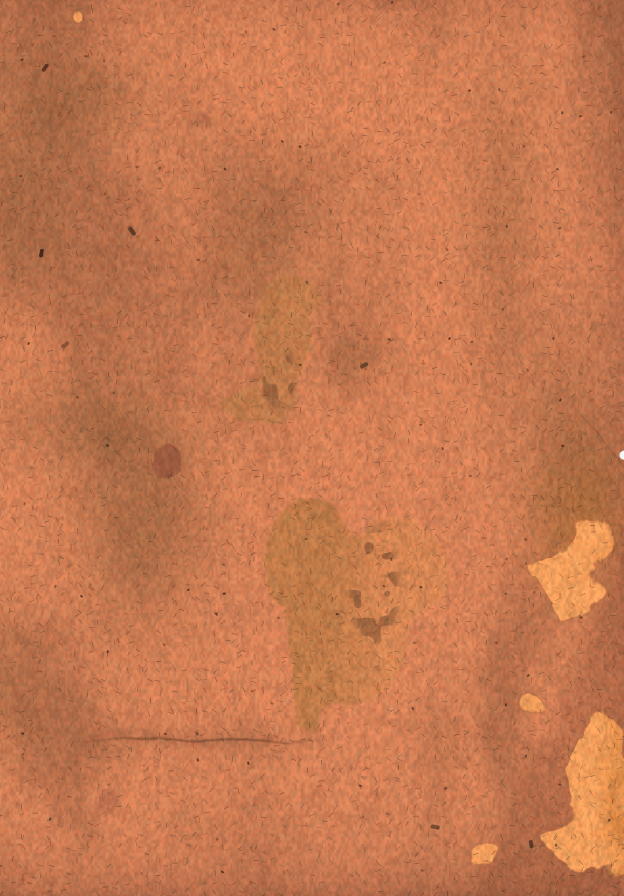
A Shadertoy shader for this texture:

```glsl
float hash(vec2 p) {
    vec3 q = fract(vec3(p.xyx) * 0.1031);
    q += dot(q, q.yzx + 33.33);
    return fract((q.x + q.y) * q.z);
}

float noise(vec2 p) {
    vec2 i = floor(p), f = fract(p);
    f = f * f * (3.0 - 2.0 * f);
    return mix(mix(hash(i), hash(i + vec2(1, 0)), f.x),
               mix(hash(i + vec2(0, 1)), hash(i + vec2(1, 1)), f.x), f.y);
}

float fbm(vec2 p) {
    float sum = 0.0, amp = 0.5;
    for (int i = 0; i < 5; i++) {
        sum += amp * noise(p);
        p = mat2(1.6, 1.2, -1.2, 1.6) * p + 17.3;
        amp *= 0.5;
    }
    return sum;
}

float oval(vec2 p, vec2 center, vec2 radius) {
    return (length((p - center) / radius) - 1.0) * min(radius.x, radius.y);
}

float cloud(vec2 p, vec2 center, vec2 radius) {
    vec2 q = (p - center) / radius;
    return exp(-dot(q, q));
}

float join(float a, float b) {
    float h = max(0.02 - abs(a - b), 0.0) / 0.02;
    return min(a, b) - h * h * 0.005;
}

float fill(float d, float soft) {
    float w = max(soft, 0.7 / iResolution.y);
    return 1.0 - smoothstep(-w, w, d);
}

// One randomly turned stroke in some of the grid cells
float strokes(vec2 p, float cells, float chance, vec2 size) {
    vec2 id = floor(p * cells);
    vec2 q = fract(p * cells) - 0.3 - 0.4 * vec2(hash(id + 3.1), hash(id + 8.7));
    float a = 6.283 * hash(id + 21.0);
    q = mat2(cos(a), -sin(a), sin(a), cos(a)) * q / cells;
    q.x -= clamp(q.x, -size.x, size.x);
    float strength = 0.4 + 0.6 * hash(id + 55.0);
    return step(hash(id + 40.0), chance) * strength * fill(length(q) - size.y, 0.0007);
}

void mainImage(out vec4 fragColor, in vec2 fragCoord) {
    vec2 p = fragCoord / iResolution.y;
    float right = iResolution.x / iResolution.y;
    vec2 wobble = vec2(fbm(p * 22.0), fbm(p * 22.0 + 50.0)) - 0.48;
    vec2 w = p + wobble * 0.028;

    // Mottled paper with tall soft streaks
    vec2 flow = p + 0.12 * vec2(fbm(p * 5.0 + 9.0), fbm(p * 5.0 + 31.0));
    float mottle = fbm(flow * vec2(8.0, 4.0));
    vec3 color = mix(vec3(0.70, 0.425, 0.285), vec3(0.845, 0.51, 0.345), smoothstep(0.25, 0.65, mottle));

    // Brown shadows
    float shade = 0.8 * cloud(w, vec2(0.09, 0.885), vec2(0.06, 0.05))
                + 0.7 * cloud(w, vec2(0.02, 0.78), vec2(0.05, 0.12))
                + 0.8 * cloud(w, vec2(0.11, 0.53), vec2(0.09, 0.05))
                + 0.8 * cloud(w, vec2(0.16, 0.41), vec2(0.07, 0.10))
                + 0.6 * cloud(w, vec2(0.0, 0.24), vec2(0.04, 0.08))
                + 0.6 * cloud(w, vec2(0.29, 0.73), vec2(0.07, 0.09))
                + 0.6 * cloud(w, vec2(0.395, 0.60), vec2(0.035, 0.03))
                + 0.8 * cloud(w, vec2(0.64, 0.48), vec2(0.05, 0.12))
                + 0.5 * cloud(w, vec2(0.56, 0.75), vec2(0.04, 0.18));
    shade *= 0.5 + mottle;
    color = mix(color, vec3(0.56, 0.36, 0.225), min(shade * 0.65, 0.8));

    // Redder worn strip at the lower right, darker borders
    float strip = p.x - 0.53 - 0.42 * p.y + wobble.x * 0.02;
    color = mix(color, vec3(0.70, 0.41, 0.275), 0.65 * smoothstep(-0.01, 0.02, strip) * smoothstep(0.5, 0.35, p.y));
    float border = exp(-p.y / 0.035) + 0.8 * exp((p.x - right) / 0.03) + 0.4 * exp((p.y - 1.0) / 0.02);
    color = mix(color, vec3(0.56, 0.33, 0.23), 0.5 * min(border, 1.0));

    // Ochre water stains
    float upper = join(oval(w, vec2(0.312, 0.622), vec2(0.032, 0.06)), oval(w, vec2(0.336, 0.67), vec2(0.022, 0.02)));
    upper = join(upper, oval(w, vec2(0.288, 0.55), vec2(0.04, 0.02)));
    float lower = join(oval(w, vec2(0.343, 0.375), vec2(0.05, 0.065)), oval(w, vec2(0.44, 0.362), vec2(0.06, 0.062)));
    lower = join(lower, oval(w, vec2(0.39, 0.285), vec2(0.068, 0.065)));
    lower = join(lower, oval(w, vec2(0.346, 0.225), vec2(0.018, 0.04)));
    color = mix(color, vec3(0.73, 0.48, 0.275), 0.6 * fill(upper, 0.003));
    vec3 ochre = mix(vec3(0.72, 0.47, 0.265), vec3(0.84, 0.53, 0.32), smoothstep(0.36, 0.44, w.x));
    color = mix(color, ochre, 0.75 * fill(lower, 0.002));
    color = mix(color, vec3(0.69, 0.43, 0.22), 0.6 * cloud(w, vec2(0.645, 0.42), vec2(0.05, 0.07)));

    // Mould blots and round spots
    float mould = cloud(p, vec2(0.418, 0.345), vec2(0.03, 0.07)) + 0.8 * cloud(p, vec2(0.31, 0.58), vec2(0.025, 0.04));
    float blots = smoothstep(0.57, 0.64, noise(p * 95.0) * 0.6 + noise(p * 48.0) * 0.4);
    color = mix(color, vec3(0.52, 0.33, 0.21), 0.65 * blots * smoothstep(0.25, 0.6, mould));
    float spots = fill(length(w - vec2(0.186, 0.485)) - 0.0155, 0.0015)
                + 0.45 * fill(length(w - vec2(0.226, 0.864)) - 0.009, 0.004)
                + 0.45 * fill(length(w - vec2(0.122, 0.104)) - 0.012, 0.004);
    color = mix(color, vec3(0.56, 0.31, 0.23), 0.65 * spots);

    // Peeled patches showing bright board
    vec2 v = p + wobble * 0.045;
    float peel = join(oval(v, vec2(0.632, 0.345), vec2(0.03, 0.034)), oval(v, vec2(0.602, 0.355), vec2(0.024, 0.009)));
    peel = join(peel, oval(v, vec2(0.663, 0.393), vec2(0.013, 0.03)));
    float sheet = join(oval(v, vec2(0.668, 0.135), vec2(0.033, 0.07)), oval(v, vec2(0.642, 0.06), vec2(0.034, 0.024)));
    peel = min(peel, join(sheet, oval(v, vec2(0.69, 0.08), vec2(0.03, 0.045))));
    peel = min(peel, oval(w, vec2(0.594, 0.215), vec2(0.016, 0.010)));
    peel = min(peel, oval(w, vec2(0.547, 0.043), vec2(0.015, 0.011)));
    peel = min(peel, oval(p, vec2(0.087, 0.981), vec2(0.005, 0.006)));
    vec3 board = mix(vec3(0.95, 0.62, 0.36), vec3(0.80, 0.48, 0.22), smoothstep(0.66, 0.70, v.x) * fbm(p * 30.0) * 1.4);
    color = mix(color, vec3(0.60, 0.37, 0.21), 0.35 * fill(abs(peel) - 0.001, 0.002));
    color = mix(color, board, fill(peel, 0.0012));

    // Creases
    float fold = abs(p.y - 0.174 + wobble.y * 0.012);
    float span = smoothstep(0.05, 0.18, p.x) * smoothstep(0.39, 0.28, p.x);
    color *= 1.0 - span * (0.25 * fill(fold - 0.001, 0.002) + 0.13 * exp(-fold / 0.012));
    float slant = abs(p.y - 0.50 + 1.3 * (p.x - 0.68) + wobble.x * 0.02);
    color *= 1.0 - 0.18 * fill(slant - 0.0008, 0.001) * smoothstep(0.63, 0.67, p.x);

    // Fibres, flecks and dirt specks
    float dirt = 0.0;
    for (int i = 0; i < 3; i++) {
        float k = float(i);
        dirt = max(dirt, 0.45 * strokes(p + k * 3.7, 65.0 + 14.0 * k, 0.3, vec2(0.0025, 0.0004)));
    }
    dirt = max(dirt, 0.8 * strokes(p + 5.3, 32.0, 0.13, vec2(0.0006, 0.0011)));
    dirt = max(dirt, strokes(p + wobble * 0.008 + 2.0, 9.0, 0.11, vec2(0.003, 0.0022)));
    color = mix(color, vec3(0.23, 0.14, 0.09), dirt);

    // Fine upright paper grain with slight colour variation
    float grain = noise(p * vec2(430.0, 280.0)) + 0.7 * noise(p * vec2(210.0, 130.0) + 40.0) - 0.85;
    color *= 1.0 + 0.15 * grain;
    color += (noise(p * 330.0 + 90.0) - 0.5) * vec3(0.045, -0.02, -0.025);

    // Torn nick in the right edge
    color = mix(color, vec3(0.97), fill(oval(p, vec2(right, 0.492), vec2(0.005, 0.005)), 0.001));
    fragColor = vec4(clamp(color, 0.0, 1.0), 1.0);
}
```
